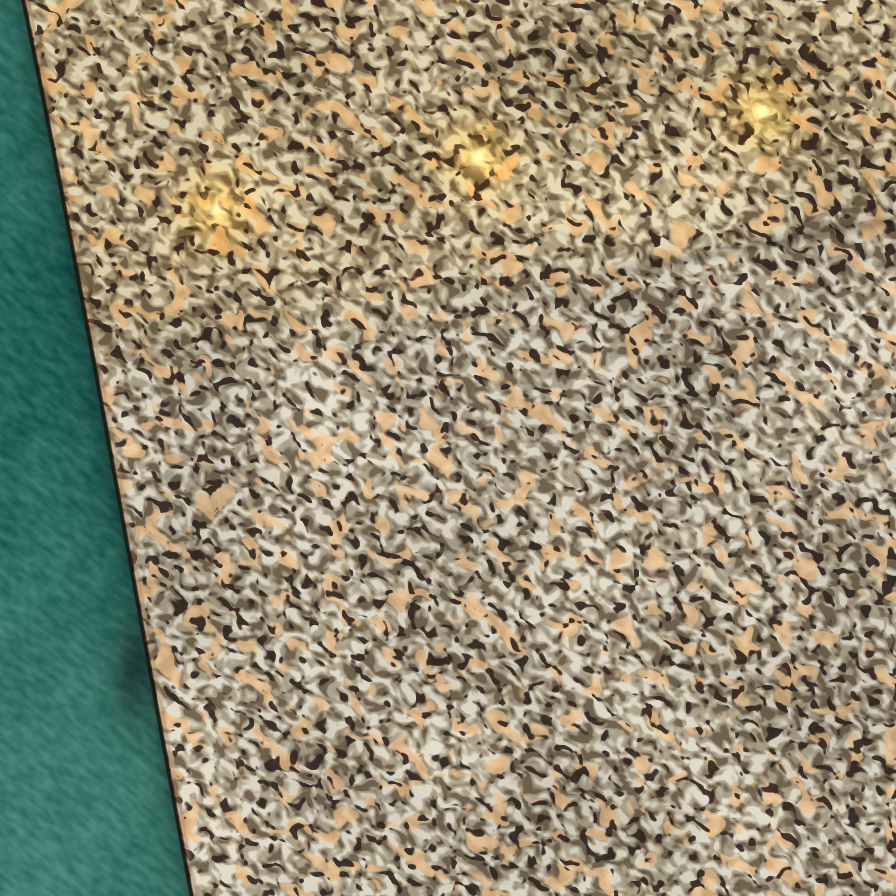
Reproduce this texture procedurally as a three.js fragment shader.

```glsl
// Speckled granite slab with three warm light reflections, beside a strip of green felt.
varying vec2 vUv;

vec2 gradientAt(vec2 cell) {
  vec3 h = fract(vec3(cell.xyx) * vec3(0.1031, 0.1030, 0.0973));
  h += dot(h, h.yzx + 33.33);
  float angle = 6.2832 * fract((h.x + h.y) * h.z);
  return vec2(cos(angle), sin(angle));
}

float gradientNoise(vec2 p) {
  vec2 i = floor(p), f = fract(p);
  vec2 u = f * f * f * (f * (f * 6.0 - 15.0) + 10.0);
  float a = dot(gradientAt(i), f);
  float b = dot(gradientAt(i + vec2(1.0, 0.0)), f - vec2(1.0, 0.0));
  float c = dot(gradientAt(i + vec2(0.0, 1.0)), f - vec2(0.0, 1.0));
  float d = dot(gradientAt(i + 1.0), f - 1.0);
  return mix(mix(a, b, u.x), mix(c, d, u.x), u.y);
}

// Rotated axes, with x running down to the right along the grain
vec2 grainAxes(vec2 p) {
  return vec2(0.79 * p.x - 0.61 * p.y, 0.61 * p.x + 0.79 * p.y);
}

vec3 granite(vec2 uv) {
  vec2 warp = vec2(gradientNoise(uv * 45.0), gradientNoise(uv * 45.0 + 71.0));
  vec2 p = grainAxes(uv + 0.008 * warp) + 3.0;
  float cloud = gradientNoise(uv * 7.0 + 15.0);

  // Pale and brown minerals
  float tone = gradientNoise(p * vec2(58.0, 84.0))
    + 0.55 * gradientNoise(p * vec2(115.0, 155.0) + 40.0) + 0.12 * cloud;
  vec3 col = mix(vec3(0.44, 0.38, 0.30), vec3(0.66, 0.61, 0.51), smoothstep(-0.32, -0.02, tone));
  col = mix(col, vec3(0.86, 0.83, 0.75), smoothstep(0.0, 0.34, tone));

  // Peach feldspar flakes
  float flake = gradientNoise(p * vec2(30.0, 46.0) + 19.0)
    + 0.3 * gradientNoise(p * vec2(75.0, 95.0) + 8.0);
  col = mix(col, vec3(0.88, 0.72, 0.53) + 0.09 * tone, 0.9 * smoothstep(0.17, 0.30, flake));

  // Dark mica specks
  float mica = gradientNoise(p * vec2(62.0, 94.0) + 57.0)
    + 0.4 * gradientNoise(p * vec2(130.0, 160.0) + 91.0) - 0.25 * tone - 0.1 * cloud;
  col = mix(col, vec3(0.20, 0.15, 0.13), 0.92 * smoothstep(0.19, 0.38, mica));

  // Warm upper part, and a faint slanting seam below it
  float seam = uv.y - 0.565 - 0.19 * uv.x;
  col *= mix(vec3(0.99, 1.0, 1.02), vec3(1.01, 0.99, 0.92), smoothstep(-0.05, 0.08, seam));
  col *= 1.0 - 0.22 * smoothstep(0.5, 0.8, uv.x) * exp(-pow(seam / 0.006, 2.0));
  return col * (1.0 + 0.12 * cloud);
}

vec3 felt(vec2 uv, float toEdge) {
  vec2 p = grainAxes(uv) + 5.0;
  float fibre = gradientNoise(p * vec2(42.0, 120.0))
    + 0.6 * gradientNoise(p * vec2(100.0, 190.0) + 33.0);
  vec3 col = mix(vec3(0.24, 0.48, 0.43), vec3(0.14, 0.39, 0.35), smoothstep(0.1, 0.6, uv.y));
  col = mix(col, vec3(0.20, 0.45, 0.40), smoothstep(0.65, 1.0, uv.y));
  col += 0.09 * fibre + 0.05 * gradientNoise(uv * 11.0);
  // Shade along the slab, deepest at a smudge
  col *= 1.0 - 0.35 * exp(toEdge / 0.018);
  vec2 smudge = (uv - vec2(0.148, 0.25)) / vec2(0.025, 0.055);
  return col * (1.0 - 0.4 * exp(-dot(smudge, smudge)));
}

void main() {
  vec2 uv = vUv;
  float edge = 0.214 - 0.188 * uv.y + 0.02 * uv.y * uv.y * (1.0 - uv.y);
  float toEdge = uv.x - edge;
  vec3 stone = granite(uv);

  // Reflected lamps: a wide amber halo and a ragged bright core
  for (int i = 0; i < 3; i++) {
    float k = float(i);
    vec2 lamp = vec2(0.241 + 0.282 * k + 0.011 * k * k, 0.766 + 0.061 * k - 0.003 * k * k);
    vec2 d = grainAxes(uv - lamp);
    float ragged = 1.0 + 0.7 * gradientNoise(uv * 65.0 + 7.0 * k);
    float halo = exp(-dot(d, d) / 0.0018);
    float core = exp(-dot(d * vec2(0.85, 1.2), d * vec2(0.85, 1.2)) / 0.00025) * ragged;
    stone = mix(stone, stone * vec3(1.08, 0.94, 0.62) + vec3(0.08, 0.05, 0.0), 0.75 * halo);
    stone = mix(stone, vec3(1.0, 0.90, 0.56), clamp((0.75 + 0.1 * k) * core, 0.0, 1.0));
    stone += vec3(0.18, 0.20, 0.22) * exp(-dot(d, d) / 0.00006);
  }

  // Join the materials with a thin dark gap and a warm worn rim
  stone = mix(stone, vec3(0.62, 0.46, 0.32), 0.45 * exp(-pow((toEdge - 0.005) / 0.003, 2.0)));
  vec3 col = mix(felt(uv, min(toEdge, 0.0)), stone, smoothstep(-0.0015, 0.0015, toEdge));
  col = mix(col, vec3(0.09, 0.08, 0.06), 0.9 * (1.0 - smoothstep(0.001, 0.0035, abs(toEdge))));
  gl_FragColor = vec4(clamp(col, 0.0, 1.0), 1.0);
}
```
